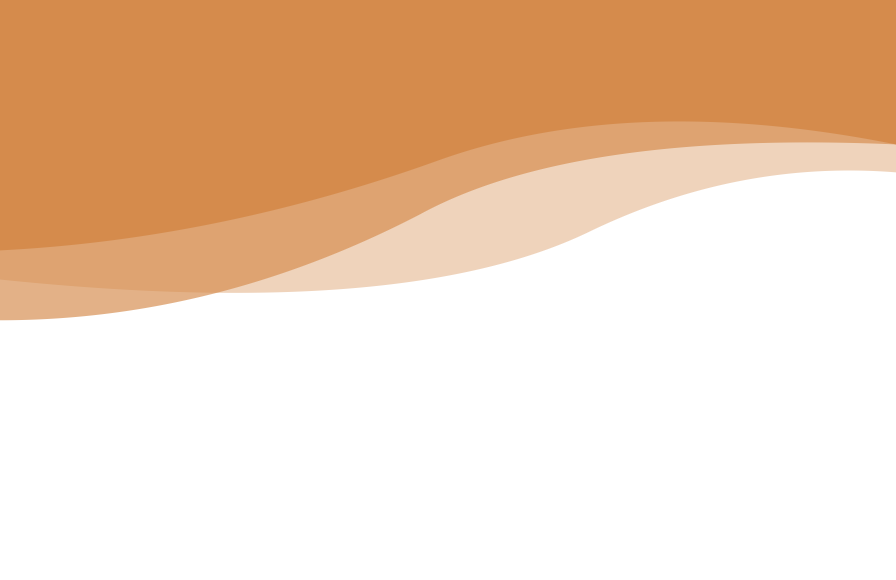
Reproduce this background procedurally as a Shadertoy shader.

```glsl
// Layered translucent amber waves hanging from the top of a white page.

#define AMBER vec3(0.835, 0.545, 0.298)
#define PAGE vec3(1.0)
#define PALE_OPACITY 0.38
#define MIDDLE_OPACITY 0.67

// Height at x of the quadratic Bezier arc from start to end.
float arcHeight(float x, vec2 start, vec2 control, vec2 end) {
    vec2 lean = control - start;
    vec2 bend = start - 2.0 * control + end;
    float run = x - start.x;
    float root = sqrt(max(lean.x * lean.x + bend.x * run, 0.0));
    float t = run / (lean.x + root);
    return start.y + t * (2.0 * lean.y + t * bend.y);
}

// Antialiased coverage of the area above two arcs that meet at the joint.
float waveMask(vec2 uv, vec2 start, vec2 controlA, vec2 joint, vec2 controlB, vec2 end) {
    float left = arcHeight(uv.x, start, controlA, joint);
    float right = arcHeight(uv.x, joint, controlB, end);
    float above = uv.y - (uv.x < joint.x ? left : right);
    float pixelSize = length(vec2(dFdx(above), dFdy(above)));
    return clamp(above / pixelSize + 0.5, 0.0, 1.0);
}

void mainImage(out vec4 fragColor, in vec2 fragCoord) {
    vec2 uv = fragCoord / iResolution.xy;

    // Wave outlines, as fractions of the canvas
    float pale = waveMask(uv, vec2(0.0, 0.5181), vec2(0.4505, 0.4458),
        vec2(0.6576, 0.6004), vec2(0.8237, 0.7245), vec2(1.0, 0.7028));
    float middle = waveMask(uv, vec2(0.0, 0.4478), vec2(0.2409, 0.4478),
        vec2(0.4688, 0.6305), vec2(0.6406, 0.7751), vec2(1.0, 0.7510));
    float solid = waveMask(uv, vec2(0.0, 0.5683), vec2(0.2435, 0.5871),
        vec2(0.4883, 0.7229), vec2(0.7031, 0.8424), vec2(1.0, 0.7510));

    // Stack the layers from back to front
    vec3 color = mix(PAGE, AMBER, pale * PALE_OPACITY);
    color = mix(color, AMBER, middle * MIDDLE_OPACITY);
    color = mix(color, AMBER, solid);
    fragColor = vec4(color, 1.0);
}
```
